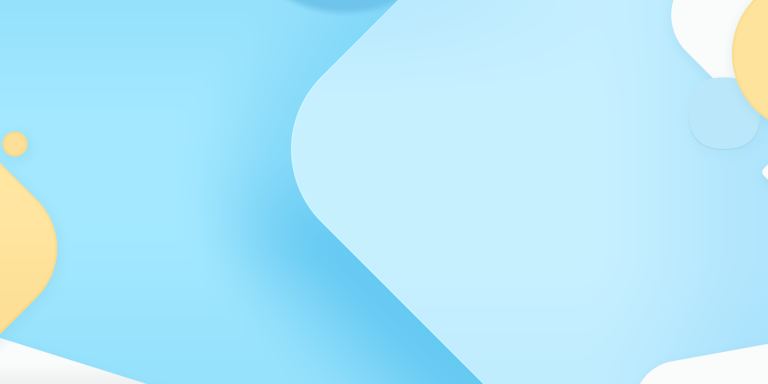
This background is drawn by a Shadertoy shader. Its source:

```glsl
#define SKY vec3(0.64, 0.91, 1.00)
#define DEEP vec3(0.40, 0.79, 0.95)
#define PANEL vec3(0.78, 0.94, 1.00)
#define PANEL_EDGE vec3(0.67, 0.89, 0.99)
#define PAPER vec3(0.98, 0.985, 0.985)
#define YELLOW vec3(1.00, 0.90, 0.63)
#define AMBER vec3(0.97, 0.82, 0.48)
#define SHADE vec3(0.47, 0.73, 0.84)
#define SHADOW_SIZE 0.035
#define SHADOW_SHIFT vec2(0.006, -0.010)
#define RIM_WIDTH 0.008

// Distance to a right-angled corner opening along +x, rounded by radius r
float roundedCorner(vec2 p, float r) {
    vec2 q = vec2(p.x, abs(p.y));
    float d = q.x + q.y > 0.0 ? (q.y - q.x) * 0.70711 : length(q);
    return d - r;
}

float capsule(vec2 p, vec2 a, vec2 b, float r) {
    vec2 pa = p - a, ba = b - a;
    float h = clamp(dot(pa, ba) / dot(ba, ba), 0.0, 1.0);
    return length(pa - ba * h) - r;
}

float bigPanel(vec2 p) { return roundedCorner(p - vec2(1.025, 0.611), 0.267); }

float leftTile(vec2 p) { return roundedCorner(vec2(-0.031 - p.x, p.y - 0.353), 0.180); }

float leftDot(vec2 p) { return length(p - vec2(0.039, 0.625)) - 0.0325; }

float leftSheet(vec2 p) { return dot(p - vec2(0.0, 0.120), normalize(vec2(0.120, 0.383))); }

float rightSheet(vec2 p) { return capsule(p, vec2(1.771, -0.059), vec2(2.300, 0.037), 0.120); }

float topSheet(vec2 p) { return capsule(p, vec2(1.883, 0.961), vec2(1.979, 0.865), 0.135); }

float rightDisc(vec2 p) { return length(p - vec2(2.110, 0.860)) - 0.204; }

float smallChip(vec2 p) { return roundedCorner(p - vec2(1.997, 0.552), 0.012); }

// Slightly squared disc
float bubble(vec2 p) {
    vec2 q = p - vec2(1.886, 0.704);
    return length(q) - 0.0975 + 0.003 * cos(4.0 * atan(q.y, q.x));
}

float coverage(float d) {
    float px = 0.75 / iResolution.y;
    return 1.0 - smoothstep(-px, px, d);
}

// Soft shadow, then the filled shape
vec3 layer(vec3 base, float d, float shadowD, vec3 fill, float strength) {
    float shadow = 1.0 - smoothstep(-SHADOW_SIZE, SHADOW_SIZE, shadowD);
    base = mix(base, SHADE, strength * shadow);
    return mix(base, fill, coverage(d));
}

// Yellow face with a slightly darker bevel
vec3 yellowFace(float d, float tone) {
    float rim = smoothstep(-RIM_WIDTH, -0.4 * RIM_WIDTH, d);
    return mix(YELLOW, AMBER, clamp(tone + 0.35 * rim, 0.0, 1.0));
}

vec3 backdrop(vec2 p) {
    vec3 col = mix(SKY, DEEP, 0.25 * smoothstep(0.65, 1.05, p.y));
    col = mix(col, DEEP, 0.22 * (1.0 - smoothstep(0.0, 0.45, p.y)));
    // Broad shade beside the panel, strongest below it
    float panelShade = 1.0 - smoothstep(-0.06, 0.30, bigPanel(p - vec2(-0.02, -0.07)));
    float below = mix(1.0, 0.5, smoothstep(0.30, 0.65, p.y));
    col = mix(col, DEEP, panelShade * below);
    // Round form hanging from the top
    float cap = length(p - vec2(0.898, 1.279)) - 0.310;
    vec3 capColor = SHADE * vec3(0.90, 1.04, 1.09);
    return mix(col, capColor, 0.9 * (1.0 - smoothstep(-0.012, 0.016, cap)));
}

vec3 panelFace(vec2 p) {
    float fade = 0.55 * smoothstep(0.70, 1.05, p.y) * (1.0 - smoothstep(0.9, 1.8, p.x));
    fade += 0.85 * smoothstep(1.50, 2.05, p.x);
    fade += 0.25 * (1.0 - smoothstep(0.0, 0.35, p.y));
    return mix(PANEL, PANEL_EDGE, min(fade, 1.0));
}

void mainImage(out vec4 fragColor, in vec2 fragCoord) {
    vec2 p = fragCoord / iResolution.y;
    vec2 s = p - SHADOW_SHIFT;

    // Backdrop and large panel with a thin lit edge
    float d = bigPanel(p);
    vec3 face = panelFace(p) + 0.03 * smoothstep(-0.006, 0.0, d);
    vec3 col = mix(backdrop(p), face, coverage(d));

    // Left group
    vec3 sheet = PAPER - 0.04 * (1.0 - smoothstep(0.0, 0.06, p.y));
    col = layer(col, leftSheet(p), leftSheet(s), sheet, 0.25);
    d = leftTile(p);
    float tone = 0.3 * (1.0 - smoothstep(0.15, 0.5, p.y));
    col = layer(col, d, leftTile(s), yellowFace(d, tone), 0.22);
    d = leftDot(p);
    col = layer(col, d, leftDot(s), yellowFace(d, 0.25), 0.22);

    // Right group
    col = layer(col, rightSheet(p), rightSheet(s), PAPER, 0.25);
    col = layer(col, topSheet(p), topSheet(s), PAPER, 0.28);
    d = bubble(p);
    float rim = smoothstep(-0.005, 0.0, d) * (1.0 - smoothstep(0.62, 0.72, p.y));
    col = layer(col, d, bubble(s), mix(vec3(0.73, 0.91, 0.98), SHADE, 0.4 * rim), 0.12);
    d = rightDisc(p);
    col = layer(col, d, rightDisc(s), yellowFace(d, 0.1), 0.28);
    col = layer(col, smallChip(p), smallChip(s), PAPER, 0.25);

    fragColor = vec4(clamp(col, 0.0, 1.0), 1.0);
}
```
